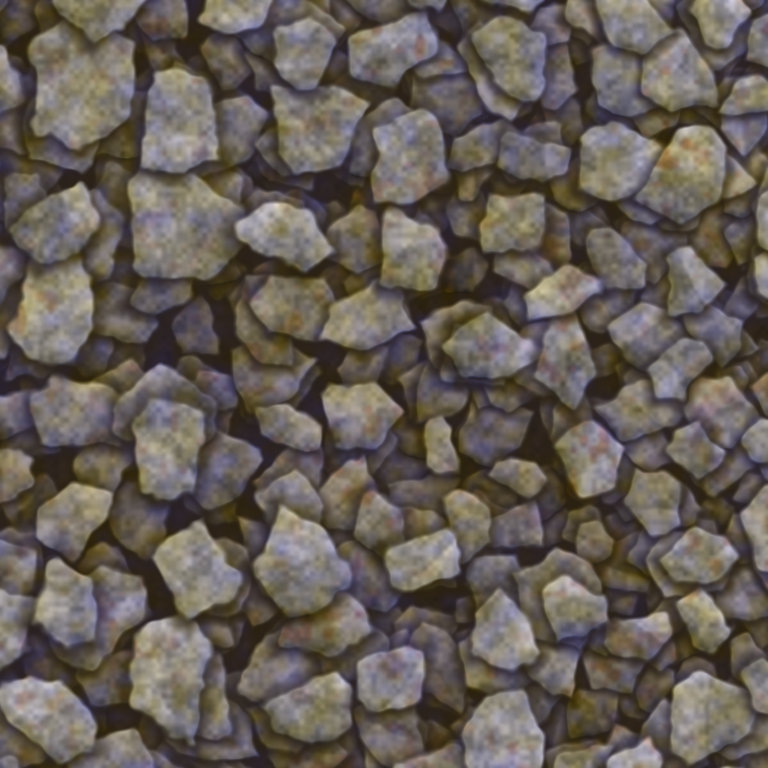
Give the GLSL for this texture, as a WebGL 1 fragment shader.

```glsl
precision highp float;
// Heap of crushed angular gravel, coarse at the left and finer at the right.
uniform vec2 u_resolution;

const vec3 STONE = vec3(0.600, 0.580, 0.555);
const vec3 RUST = vec3(0.54, 0.40, 0.34);
const vec3 GAP = vec3(0.165, 0.130, 0.105);
const vec3 DEEP_TINT = vec3(1.0, 0.92, 0.84);
const vec3 BLUE_SHIFT = vec3(-0.01, 0.0, 0.10);
const vec2 LIGHT = vec2(0.30, 0.95);
const float GRADING = 0.27;      // how much finer the right side gets
const float BACK_FREQ = 9.0;     // cells per canvas, deepest layer
const float FRONT_FREQ = 5.8;    // cells per canvas, top layer
const float EDGE = 0.0035;       // edge softness in canvas units
const float ROUNDING = 0.045;
const float SHADOW_REACH = 0.17;
const int LAYERS = 5;
const int SIDES = 6;

float hash(vec2 p) {
  return fract(sin(dot(p, vec2(127.1, 311.7))) * 43758.5453);
}

float noise(vec2 p) {
  vec2 i = floor(p), f = fract(p);
  f = f * f * (3.0 - 2.0 * f);
  return mix(mix(hash(i), hash(i + vec2(1, 0)), f.x),
             mix(hash(i + vec2(0, 1)), hash(i + vec2(1, 1)), f.x), f.y);
}

vec2 direction(float angle) {
  return vec2(cos(angle), sin(angle));
}

// Rounded irregular polygon: xy = outward normal of the nearest side, z = distance
vec3 stoneShape(vec2 p, vec2 id) {
  float radius = mix(0.36, 0.58, hash(id + 3.1));
  float aspect = mix(0.50, 0.95, hash(id + 5.7));
  float turn = 6.283 * hash(id + 8.3);
  vec2 normal = vec2(0.0);
  float d = -1.0;
  for (int k = 0; k < SIDES; k++) {
    float fk = float(k);
    float angle = 6.283 * (fk + 0.75 * hash(id + fk * 1.37)) / float(SIDES);
    float reach = radius * length(vec2(cos(angle), aspect * sin(angle)));
    reach *= mix(0.74, 1.10, hash(id + 20.0 + fk * 2.19));
    vec2 side = direction(angle + turn);
    float e = dot(p, side) - reach;
    float h = clamp(0.5 + 0.5 * (e - d) / ROUNDING, 0.0, 1.0);
    d = mix(d, e, h) + ROUNDING * h * (1.0 - h);
    normal = mix(normal, side, h);
  }
  return vec3(normal, d);
}

// Lit stone surface with bevelled rim, one crease and mottled grain
vec3 stoneColor(vec2 p, vec2 id, vec3 shape, float grain, float rust) {
  float rim = smoothstep(-0.15, 0.0, shape.z);
  float crease = dot(p, direction(6.283 * hash(id + 31.0))) - 0.15 * hash(id + 33.0);
  float shade = 0.94 + 0.16 * (hash(id + 35.0) - 0.5);
  shade += 0.16 * dot(p, LIGHT) + rim * (0.14 * dot(shape.xy, LIGHT) - 0.02);
  shade += 0.15 * (smoothstep(-0.03, 0.04, crease) - 0.5);
  shade -= 0.20 * smoothstep(-0.03, 0.01, shape.z);
  shade += 0.70 * (grain - 0.5);
  vec3 color = mix(STONE, RUST, rust * mix(0.25, 0.8, hash(id + 37.0)));
  return color * shade + BLUE_SHIFT * rim * 0.6 * shape.x;
}

void main() {
  vec2 uv = gl_FragCoord.xy / min(u_resolution.x, u_resolution.y);

  // Conformal map z + a*z*z shrinks stones to the right without shearing them
  vec2 z = uv - vec2(0.0, 0.5);
  vec2 mapped = z + GRADING * vec2(z.x * z.x - z.y * z.y, 2.0 * z.x * z.y);
  float stretch = length(vec2(1.0, 0.0) + 2.0 * GRADING * z);

  // Surface grain shared by all stones
  float grain = 0.34 * noise(uv * 38.0) + 0.34 * noise(uv * 82.0 + 9.0)
              + 0.32 * noise(uv * 150.0 + 4.0);
  float rust = smoothstep(0.52, 0.85, 0.5 * noise(uv * 31.0 + 50.0)
                                    + 0.5 * noise(uv * 75.0 + 70.0));
  vec2 rough = vec2(noise(uv * 30.0 + 13.0), noise(uv * 30.0 + 27.0)) - 0.5;
  rough += 0.5 * (vec2(noise(uv * 75.0 + 31.0), noise(uv * 75.0 + 47.0)) - 0.5);

  vec3 color = GAP * (0.8 + 0.6 * grain);

  // Stack layers from the dim bottom to the bright top
  for (int layer = 0; layer < LAYERS; layer++) {
    float height = float(layer) / float(LAYERS - 1);
    float freq = mix(BACK_FREQ, FRONT_FREQ, height);
    vec3 tone = mix(0.62, 1.0, height) * mix(DEEP_TINT, vec3(1.0), height);
    float density = mix(0.98, 0.74, height);
    float soft = EDGE * freq * stretch;
    vec2 q = mapped * freq + 17.3 * float(layer) + rough * 0.013 * freq;
    for (int j = -1; j <= 1; j++) {
      for (int i = -1; i <= 1; i++) {
        vec2 cell = floor(q) + vec2(float(i), float(j));
        vec2 id = cell + 41.0 * float(layer);
        if (hash(id + 0.5) > density) continue;
        vec2 center = cell + mix(vec2(0.18), vec2(0.82),
                                 vec2(hash(id + 1.3), hash(id + 2.9)));
        vec2 p = q - center;
        vec3 shape = stoneShape(p, id);
        float shadow = smoothstep(SHADOW_REACH, -0.03, shape.z);
        color = mix(color, GAP, shadow * (0.72 - 0.22 * dot(shape.xy, LIGHT)));
        vec3 stone = tone * stoneColor(p, id, shape, grain, rust);
        color = mix(color, stone, smoothstep(soft, -soft, shape.z));
      }
    }
  }

  // Cool and warm mottling over stones and gaps alike
  float cool = noise(uv * 24.0 + 90.0) + noise(uv * 60.0 + 60.0) - 0.96;
  color += BLUE_SHIFT * cool * 1.7 * smoothstep(0.0, 0.25, color.g);
  gl_FragColor = vec4(clamp(color, 0.0, 1.0), 1.0);
}
```
